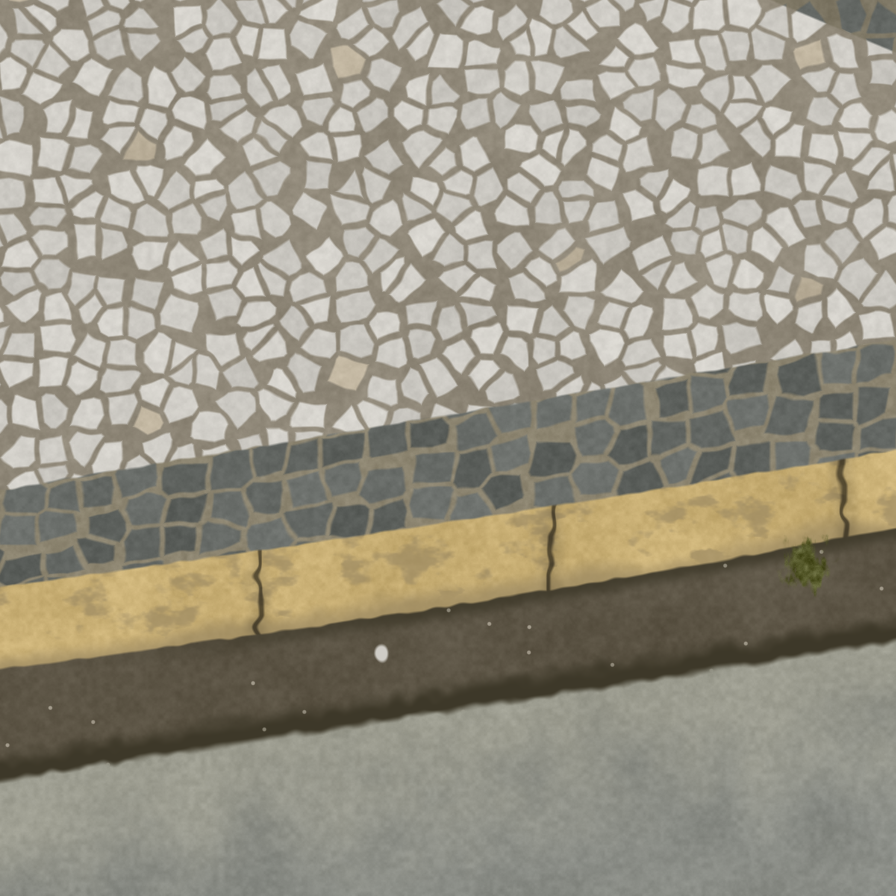
Give the GLSL for this texture, as a WebGL 1 fragment shader.

```glsl
precision highp float;
// Aerial view of a stone mosaic pavement, dark border, yellow curb, gutter and asphalt road.
uniform vec2 u_resolution;

// Layout: each boundary is height at left edge, slope
const vec2 MOSAIC_LINE = vec2(0.453, 0.168);
const vec2 CURB_TOP = vec2(0.345, 0.153);
const vec2 CURB_FOOT = vec2(0.254, 0.157);
const vec2 ROAD_LINE = vec2(0.130, 0.154);
const float CURB_SAG = 0.036;
const float EDGE = 0.0018;
const float MOSAIC_SCALE = 27.0;
const float BORDER_COLUMNS = 22.0;
const float BORDER_ROWS = 3.0;
const float JOINT_START = 0.288;
const float JOINT_STEP = 0.327;
const vec2 WEED = vec2(0.902, 0.368);
const vec2 PEBBLE = vec2(0.426, 0.271);

// Colours
const vec3 WHITE_STONE = vec3(0.81, 0.80, 0.775);
const vec3 TAN_STONE = vec3(0.72, 0.66, 0.55);
const vec3 MORTAR = vec3(0.56, 0.53, 0.47);
const vec3 DARK_STONE = vec3(0.39, 0.405, 0.39);
const vec3 DARK_MORTAR = vec3(0.55, 0.52, 0.44);
const vec3 YELLOW = vec3(0.79, 0.69, 0.46);
const vec3 WORN_YELLOW = vec3(0.60, 0.53, 0.38);
const vec3 GUTTER = vec3(0.36, 0.33, 0.27);
const vec3 SHADOW = vec3(0.24, 0.22, 0.16);
const vec3 ASPHALT = vec3(0.535, 0.545, 0.52);
const vec3 DUSTY_ASPHALT = vec3(0.61, 0.61, 0.56);
const vec3 LEAF = vec3(0.34, 0.36, 0.16);

vec2 hash2(vec2 p) {
  vec3 q = fract(p.xyx * vec3(0.1031, 0.1030, 0.0973));
  q += dot(q, q.yzx + 33.33);
  return fract((q.xx + q.yz) * q.zy);
}

float noise(vec2 p) {
  vec2 i = floor(p), f = fract(p);
  f = f * f * (3.0 - 2.0 * f);
  return mix(mix(hash2(i).x, hash2(i + vec2(1, 0)).x, f.x),
             mix(hash2(i + vec2(0, 1)).x, hash2(i + vec2(1, 1)).x, f.x), f.y);
}

float fbm(vec2 p) {
  float sum = 0.0, amp = 0.5;
  for (int i = 0; i < 4; i++) {
    sum += amp * noise(p);
    p = p * 2.03 + 17.0;
    amp *= 0.5;
  }
  return sum / 0.9375;
}

vec2 site(vec2 cell, float jitter) {
  return cell + 0.5 + jitter * (hash2(cell + 71.0) - 0.5);
}

// Chipped blocks: Voronoi cells cut by turned boxes; x = inner distance, yz = cell id
vec3 stones(vec2 p, float jitter, float turn, vec2 halfSize, float gap) {
  vec2 base = floor(p), nearest = base;
  float best = 9.0;
  for (int j = -1; j <= 1; j++) for (int i = -1; i <= 1; i++) {
    vec2 cell = base + vec2(float(i), float(j));
    vec2 d = site(cell, jitter) - p;
    if (dot(d, d) < best) { best = dot(d, d); nearest = cell; }
  }
  vec2 own = site(nearest, jitter), q = p - own;
  float inside = 9.0;
  for (int j = -2; j <= 2; j++) for (int i = -2; i <= 2; i++) {
    if (i == 0 && j == 0) continue;
    vec2 d = site(nearest + vec2(float(i), float(j)), jitter) - own;
    inside = min(inside, dot(0.5 * d - q, normalize(d)));
  }
  vec2 rnd = hash2(nearest + 13.0);
  float a = (rnd.x - 0.5) * turn;
  q = abs(mat2(cos(a), -sin(a), sin(a), cos(a)) * q);
  vec2 room = halfSize * (0.85 + 0.35 * hash2(nearest + 5.0)) - q;
  return vec3(min(inside - gap * (0.7 + 0.6 * rnd.y), min(room.x, room.y)), nearest);
}

float line(vec2 l, float x) { return l.x + l.y * x; }
float above(float d) { return smoothstep(-EDGE, EDGE, d); }

void main() {
  vec2 uv = gl_FragCoord.xy / u_resolution;
  float grain = fbm(uv * 150.0) - 0.5, blotch = fbm(uv * 14.0) - 0.5;
  float rough = (noise(uv * 70.0) - 0.5) * 0.006;
  vec2 p = uv + 0.004 * (vec2(noise(uv * 60.0), noise(uv * 60.0 + 40.0)) - 0.5);
  float sag = CURB_SAG * uv.x * (1.0 - uv.x);
  float mosaicD = uv.y - line(MOSAIC_LINE, uv.x);
  float curbD = uv.y - line(CURB_TOP, uv.x) + 0.5 * sag + 0.4 * rough;
  float footD = uv.y - line(CURB_FOOT, uv.x) + sag + 0.5 * rough;
  float roadD = uv.y - line(ROAD_LINE, uv.x) + rough;

  // Asphalt, dusty beside the gutter
  vec3 col = mix(ASPHALT, DUSTY_ASPHALT, smoothstep(-0.2, -0.01, roadD + 0.12 * blotch));
  col += 0.09 * grain + 0.06 * blotch;

  // Gutter with shadowed sides and scattered grit
  vec3 gutter = GUTTER + 0.07 * grain + 0.07 * blotch;
  gutter = mix(SHADOW, gutter, smoothstep(0.012, 0.036, roadD + rough));
  gutter = mix(gutter, SHADOW, 0.8 * smoothstep(-0.022, -0.002, footD) * smoothstep(0.0, 0.5, uv.x));
  vec2 gritCell = floor(uv * 45.0), grit = hash2(gritCell);
  float speck = length(fract(uv * 45.0) - 0.2 - 0.6 * grit);
  gutter += 0.28 * step(0.93, hash2(gritCell + 9.0).x) * (1.0 - smoothstep(0.05, 0.14, speck));
  col = mix(col, gutter, smoothstep(-0.005, 0.004, roadD));
  col = mix(col, WHITE_STONE, above(0.008 - length((uv - PEBBLE) * vec2(1.0, 0.9)) + rough * 0.5));

  // Painted curb, worn along its foot and split by joints
  float wear = smoothstep(0.56, 0.74, fbm(uv * vec2(28.0, 45.0)));
  wear = max(0.65 * wear, 0.7 * (1.0 - smoothstep(0.0, 0.025, footD + 0.03 * blotch)));
  vec3 curb = mix(YELLOW + 0.10 * grain + 0.10 * blotch, WORN_YELLOW, wear);
  float jointX = abs(mod(uv.x + 2.0 * rough - JOINT_START + 0.5 * JOINT_STEP, JOINT_STEP) - 0.5 * JOINT_STEP);
  curb *= 1.0 - 0.45 * (1.0 - smoothstep(0.001, 0.005, jointX)) - 0.12 * (1.0 - smoothstep(0.0, 0.02, jointX));
  col = mix(col, curb, above(footD));

  // Dark border in rows following the curb
  float rowPos = BORDER_ROWS * curbD / max(mosaicD * -1.0 + curbD, 0.05);
  vec2 b = vec2(p.x * BORDER_COLUMNS, rowPos + (p.y - uv.y) * 25.0);
  vec3 block = stones(b, 0.48, 0.5, vec2(0.50, 0.46), 0.055);
  vec3 darkCol = DARK_STONE + 0.10 * (hash2(block.yz).x - 0.5) + 0.08 * grain;
  vec3 border = mix(DARK_MORTAR + 0.10 * grain, darkCol, smoothstep(-0.04, 0.05, block.x));
  col = mix(col, border, above(curbD));

  // White mosaic, with a dark patch in the upper right corner
  vec3 chip = stones(p * MOSAIC_SCALE, 0.82, 3.1, vec2(0.49, 0.43), 0.085);
  vec2 tint = hash2(chip.yz + 3.0);
  vec3 chipCol = mix(WHITE_STONE, TAN_STONE, 0.7 * step(0.975, tint.y)) + 0.08 * (tint.x - 0.5);
  float corner = above(uv.y - 1.0 + 0.42 * (uv.x - 0.86));
  chipCol = mix(chipCol, DARK_STONE, corner);
  vec3 bed = mix(MORTAR, DARK_MORTAR * 0.9, corner) + 0.08 * blotch;
  vec3 mosaic = mix(bed, chipCol, smoothstep(-0.045, 0.045, chip.x)) + 0.08 * grain;
  col = mix(col, mosaic, above(mosaicD + 0.5 * rough));

  // Weed growing at the foot of the curb
  vec2 w = (uv - WEED) / vec2(0.032, 0.038);
  float tuft = smoothstep(0.1, 0.5, 1.0 - length(w) + 1.4 * (fbm(uv * vec2(90.0, 45.0)) - 0.5));
  col = mix(col, LEAF + 0.35 * grain, 0.85 * tuft);

  gl_FragColor = vec4(clamp(col, 0.0, 1.0), 1.0);
}
```
